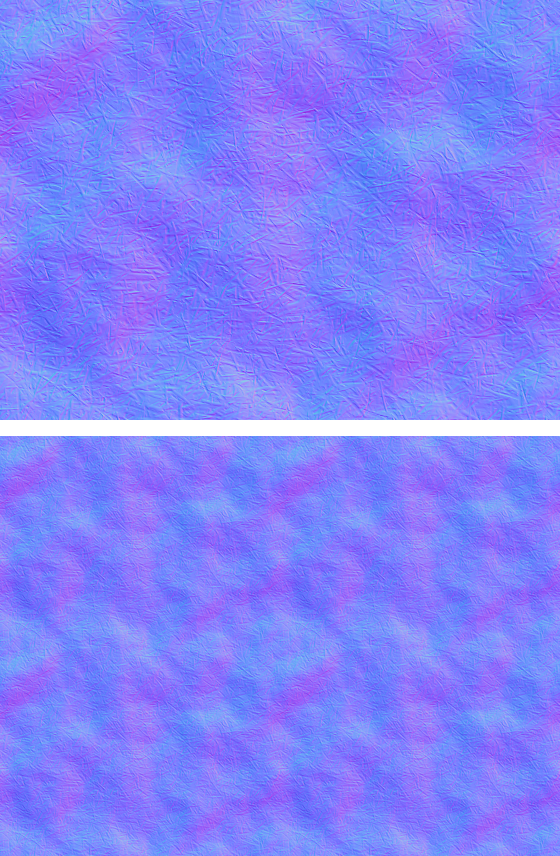
Top, the tile; bottom, the same tile 2 across and 2 down.
Reproduce this texture map procedurally as a Shadertoy shader.

```glsl
// Tiling normal map of fibrous handmade paper: matted strands over soft undulations.

#define FIBRE_CELLS   vec2(28.0, 21.0) // fibre grid, whole repeats
#define FIBRE_COUNT   22               // strands per cell
#define FIBRE_LENGTH  vec2(0.35, 0.95) // half length range, in cells
#define FIBRE_WIDTH   vec2(0.07, 0.14) // half width range, in cells
#define FIBRE_BEND    0.25             // curvature of the strands
#define FIBRE_LEAN    0.17             // preference for lying level
#define FIBRE_OPACITY 0.8              // how far a strand hides those below
#define FIBRE_RELIEF  0.05             // steepness of the strands
#define SWELL_CELLS   vec2(4.0, 3.0)   // undulation grid, whole repeats
#define SWELL_RELIEF  0.15             // steepness of the undulations
#define SWELL_DECAY   0.62             // slope kept by each finer octave

const float PI = 3.14159265;
const vec2 SHEET = vec2(4.0, 3.0);     // proportions of one tile

// Integer hash: four values in 0..1 for a cell and a seed
vec4 hash4(vec2 cell, int seed, int stream) {
    uvec4 v = uvec4(uvec2(cell), uint(seed), uint(stream));
    v = v * 1664525u + 1013904223u;
    v += v.yzxy * v.wxyz;
    v ^= v >> 16u;
    v += v.yzxy * v.wxyz;
    return vec4(v >> 8u) / 16777216.0;
}

// Gradient noise that wraps after a whole number of cells
float cornerRamp(vec2 corner, vec2 p, vec2 period, int seed) {
    float angle = 2.0 * PI * hash4(mod(corner, period), seed, 7).x;
    return dot(vec2(cos(angle), sin(angle)), p - corner);
}

float wrappedNoise(vec2 p, vec2 period, int seed) {
    vec2 i = floor(p), f = p - i;
    vec2 u = f * f * f * (f * (f * 6.0 - 15.0) + 10.0);
    vec2 e = vec2(1.0, 0.0);
    float low  = mix(cornerRamp(i, p, period, seed),
                     cornerRamp(i + e.xy, p, period, seed), u.x);
    float high = mix(cornerRamp(i + e.yx, p, period, seed),
                     cornerRamp(i + e.xx, p, period, seed), u.x);
    return mix(low, high, u.y);
}

// Slope of the broad undulations, summed over octaves
vec2 swellSlope(vec2 uv) {
    vec2 slope = vec2(0.0), period = SWELL_CELLS;
    vec2 stretch = SWELL_CELLS / SHEET;
    vec2 e = vec2(0.02, 0.0);
    float gain = SWELL_RELIEF;
    for (int octave = 0; octave < 4; octave++) {
        vec2 p = uv * period;
        float dx = wrappedNoise(p + e.xy, period, octave) - wrappedNoise(p - e.xy, period, octave);
        float dy = wrappedNoise(p + e.yx, period, octave) - wrappedNoise(p - e.yx, period, octave);
        slope += gain * stretch * vec2(dx, dy) / (2.0 * e.x);
        period *= 2.0;
        gain *= SWELL_DECAY;
    }
    return slope;
}

// Lays one strand over the felt; felt.xy is its slope, felt.z its height
void layFibre(inout vec3 felt, vec2 p, vec2 cell, int seed) {
    vec2 id = mod(cell, FIBRE_CELLS);
    vec4 place = hash4(id, seed, 1);
    float angle = PI * place.z;
    angle -= FIBRE_LEAN * sin(2.0 * angle);
    vec2 dir = vec2(cos(angle), sin(angle)), side = vec2(-dir.y, dir.x);
    vec2 d = p - cell - place.xy;
    float halfLength = mix(FIBRE_LENGTH.x, FIBRE_LENGTH.y, place.w);
    float s = dot(d, dir) / halfLength;
    if (abs(s) >= 1.0) return;

    vec4 shape = hash4(id, seed, 2);
    float halfWidth = mix(FIBRE_WIDTH.x, FIBRE_WIDTH.y, shape.x);
    float bend = FIBRE_BEND * (shape.y - 0.5);
    float along = s * halfLength;
    float t = (dot(d, side) + bend * along * along) / halfWidth;
    if (abs(t) >= 1.0) return;

    // Rounded cover with tapered ends, and its exact gradient
    float a = 1.0 - t * t, b = 1.0 - s * s * s * s;
    float cover = FIBRE_OPACITY * a * a * b;
    vec2 gradT = (side + 2.0 * bend * along * dir) / halfWidth;
    vec2 gradS = dir / halfLength;
    vec2 gradCover = -4.0 * FIBRE_OPACITY * a * (t * b * gradT + s * s * s * a * gradS);

    float rise = shape.z - felt.z;
    felt.xy = felt.xy * (1.0 - cover) + rise * gradCover;
    felt.z += rise * cover;
}

// Slope of the whole felt of strands
vec2 fibreSlope(vec2 uv) {
    vec2 p = uv * FIBRE_CELLS, base = floor(p);
    vec3 felt = vec3(0.0, 0.0, 0.5);
    for (int n = 0; n < FIBRE_COUNT; n++)
        for (int y = -1; y <= 1; y++)
            for (int x = -1; x <= 1; x++)
                layFibre(felt, p, base + vec2(x, y), n);
    return FIBRE_RELIEF * felt.xy;
}

void mainImage(out vec4 fragColor, in vec2 fragCoord) {
    vec2 uv = fragCoord / iResolution.xy;
    vec2 slope = swellSlope(uv) + fibreSlope(uv);
    vec3 normal = normalize(vec3(-slope, 1.0));
    fragColor = vec4(0.5 + 0.5 * normal, 1.0);
}
```
